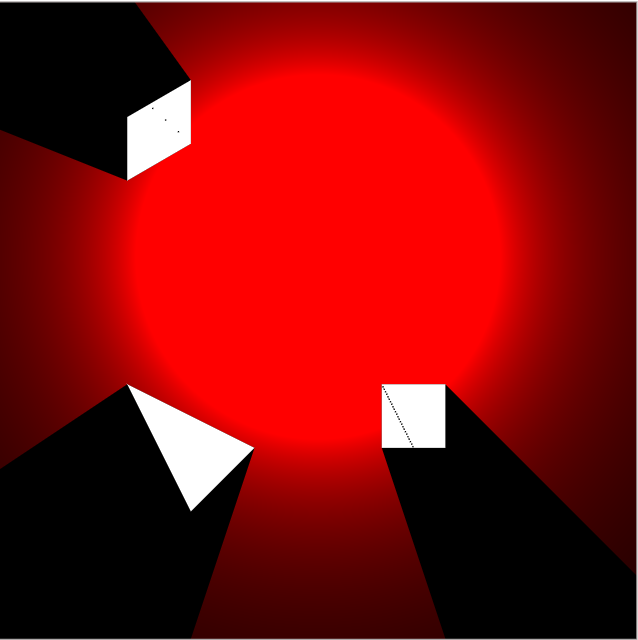
Write a Shadertoy shader that draws this background.

```glsl
// A red point light with inverse-square falloff, blocked by three white convex
// shapes. Each shape and its black shadow are intersections of half planes:
// the edges that face the light, plus the cone through the outermost corners.

const vec2 LIGHT = vec2(0.5, 0.6);
const float LIGHT_POWER = 0.082;
const vec3 LIGHT_COLOR = vec3(1.0, 0.0, 0.0);
const vec3 SHAPE_COLOR = vec3(1.0);
const vec3 FRAME_COLOR = vec3(0.68, 0.66, 0.66);

float cross2(vec2 a, vec2 b) {
    return a.x * b.y - a.y * b.x;
}

// Coverage of a signed distance, smoothed over one pixel
float cover(float dist, float pixel) {
    return clamp(0.5 - dist / pixel, 0.0, 1.0);
}

// x: distance to a counter-clockwise convex quad, y: distance to its shadow
vec2 quadAndShadow(vec2 p, vec2 light, vec2 corners[4]) {
    float shape = -1e3, facing = -1e3;
    float coneLow = 1e3, coneHigh = -1e3;
    for (int i = 0; i < 4; i++) {
        vec2 a = corners[i];
        vec2 edge = normalize(corners[(i + 1) % 4] - a);
        float side = cross2(p - a, edge);
        shape = max(shape, side);
        if (cross2(light - a, edge) > 0.0) facing = max(facing, side);
        float angleSide = cross2(normalize(a - light), p - light);
        coneLow = min(coneLow, angleSide);
        coneHigh = max(coneHigh, angleSide);
    }
    return vec2(shape, max(facing, max(coneLow, -coneHigh)));
}

// Distance to a row of small square dots from a to b
float dotRow(vec2 p, vec2 a, vec2 b, float count, float halfSize) {
    vec2 span = b - a;
    float t = clamp((p.y - a.y) / span.y, 0.0, 1.0);
    float index = floor(t * (count - 1.0) + 0.5);
    vec2 offset = abs(p - a - span * index / (count - 1.0));
    return max(offset.x, offset.y) - halfSize;
}

// Draw the shadow first, then the shape on top
vec3 addShape(vec3 color, vec2 p, vec2 corners[4], float pixel) {
    vec2 dist = quadAndShadow(p, LIGHT, corners);
    color *= 1.0 - cover(dist.y, pixel);
    return mix(color, SHAPE_COLOR, cover(dist.x, pixel));
}

void mainImage(out vec4 fragColor, in vec2 fragCoord) {
    // Unit square scene inside a thin frame
    const float SCENE_SIZE = 509.0 / 512.0;
    const float BASE = 1.0 / 512.0;
    vec2 p = (fragCoord / iResolution.y - vec2(0.0, BASE)) / SCENE_SIZE;
    float pixel = 1.0 / (iResolution.y * SCENE_SIZE);

    // Glow
    vec2 toLight = p - LIGHT;
    float glow = min(1.0, LIGHT_POWER / max(dot(toLight, toLight), 1e-4));
    vec3 color = LIGHT_COLOR * glow;

    // Square, triangle (with one corner on its long side) and rhombus
    vec2 square[4] = vec2[4](vec2(0.6, 0.3), vec2(0.7, 0.3),
                             vec2(0.7, 0.4), vec2(0.6, 0.4));
    vec2 triangle[4] = vec2[4](vec2(0.2, 0.4), vec2(0.3, 0.2),
                               vec2(0.35, 0.25), vec2(0.4, 0.3));
    vec2 rhombus[4] = vec2[4](vec2(0.2, 0.72), vec2(0.3, 0.778),
                              vec2(0.3, 0.878), vec2(0.2, 0.82));
    color = addShape(color, p, square, pixel);
    color = addShape(color, p, triangle, pixel);
    color = addShape(color, p, rhombus, pixel);

    // Dotted marks on the square and the rhombus
    float dots = dotRow(p, vec2(0.602, 0.396), vec2(0.649, 0.302), 25.0, 0.001);
    dots = min(dots, dotRow(p, vec2(0.240, 0.8335), vec2(0.2805, 0.797), 3.0, 0.001));
    color *= 1.0 - cover(dots, pixel);

    // Grey line around the scene, white beyond it
    vec2 fromCenter = abs(p - 0.5) - 0.5;
    float outside = max(fromCenter.x, fromCenter.y);
    vec3 frame = mix(SHAPE_COLOR, FRAME_COLOR, cover(outside - BASE, pixel));
    color = mix(frame, color, cover(outside, pixel));

    fragColor = vec4(color, 1.0);
}
```
